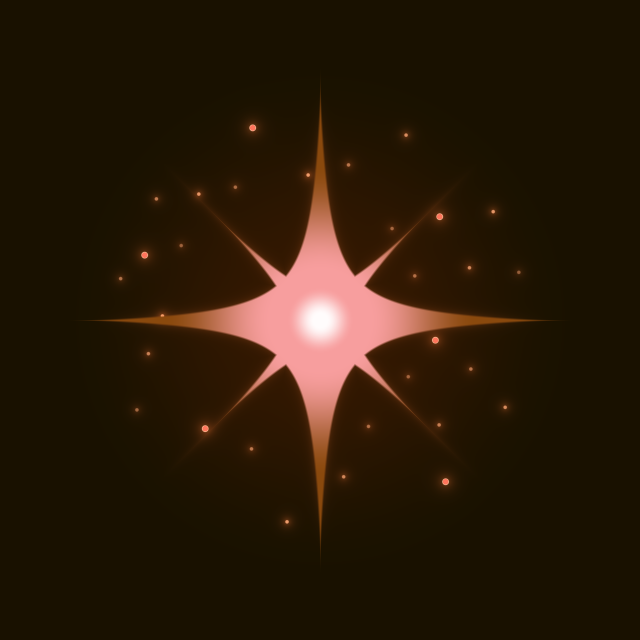
Give the GLSL for this background, as a Shadertoy shader.

```glsl
// Signed distance estimate to a four-pointed star with hyperbolic sides
float spikes(vec2 p, float inset, float reach) {
    vec2 q = abs(p) + inset;
    return (q.x * q.y - inset * (reach + inset)) / length(q);
}

// Scattered sparks: three interleaved rings with wavering angles
vec3 addSparks(vec3 col, vec2 p, float px) {
    for (float i = 0.0; i < 30.0; i++) {
        float angle = 0.2094 * i + 0.035
            + 0.175 * (cos(0.2094 * (i - 27.0)) + cos(0.483 * (i - 10.5)));
        float ring = mod(i, 3.0);
        float radius = ring < 0.5 ? 0.319 : ring < 1.5 ? 0.247
            : 0.228 - 0.065 * cos(0.262 * (i - 2.0));
        float big = step(3.5, mod(i, 5.0));
        float power = mix(0.45 + 0.5 * fract(i * 0.618), 1.0, big);
        float size = mix(0.0027, 0.0052, big);
        float d = length(p - radius * vec2(cos(angle), sin(angle)));

        col += vec3(0.42, 0.19, 0.10) * power * exp(-d / mix(0.006, 0.008, big));
        vec3 body = mix(vec3(0.96, 0.64, 0.45), vec3(1.0, 0.46, 0.36), big);
        body = mix(body, vec3(1.0, 0.72, 0.58), big * smoothstep(0.0036, 0.0048, d));
        col = mix(col, body, power * (1.0 - smoothstep(size - px, size + px, d)));
    }
    return col;
}

void mainImage(out vec4 fragColor, in vec2 fragCoord) {
    float scale = min(iResolution.x, iResolution.y);
    vec2 p = (fragCoord - 0.5 * iResolution.xy) / scale - vec2(0.0007, -0.0007);
    float px = 0.75 / scale;
    float r = length(p);

    // Dark backdrop with a warm halo
    vec3 col = mix(vec3(0.195, 0.092, 0.004), vec3(0.098, 0.068, 0.0),
                   smoothstep(0.08, 0.41, r));
    col = addSparks(col, p, px);

    // Long upright star joined to a short diagonal one
    vec2 diagonal = vec2(p.x + p.y, p.y - p.x) * 0.70711;
    float star = min(spikes(p, 0.0168, 0.345), spikes(diagonal, 0.0099, 0.193));
    float fade = 1.0 - smoothstep(0.22, 0.37, r);
    col += vec3(0.13, 0.06, 0.03) * fade * exp(-max(star, 0.0) / 0.006);

    // Rose body turning to amber at the tips, with a white core
    vec3 body = mix(vec3(0.97, 0.62, 0.62), vec3(0.54, 0.285, 0.05),
                    smoothstep(0.075, 0.245, r));
    body = mix(body, vec3(1.0, 0.99, 0.99), 1.0 - smoothstep(0.009, 0.052, r));
    float cover = 1.0 - smoothstep(-px - 0.001, px + 0.001, star);
    col = mix(col, body, cover);

    fragColor = vec4(col, 1.0);
}
```
